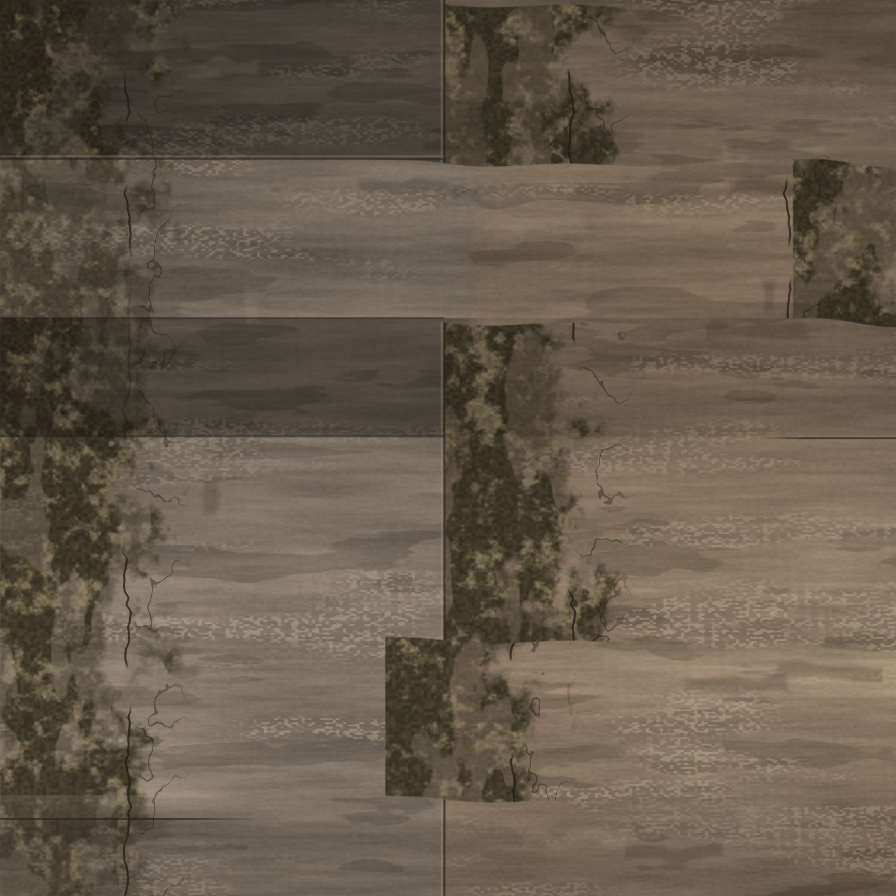
Give the GLSL for this texture, as a three.js fragment shader.

```glsl
varying vec2 vUv;

const float ROW_H = 0.1775;      // plank height
const float JOINT = 0.496;       // usual joint between the two columns
const float SPLIT_Y = 0.487;     // lower end of the dark boards
const float MOSS_W = 0.145;      // mossy width at each plank start
const float SOFT = 0.0012;       // edge softness
const float LINE_W = 0.0012;     // seam half width
const vec3 WOOD_COOL = vec3(0.465, 0.420, 0.370);
const vec3 WOOD_WARM = vec3(0.490, 0.417, 0.338);
const vec3 MOSS_DARK = vec3(0.215, 0.192, 0.135);
const vec3 MOSS_LIGHT = vec3(0.510, 0.455, 0.345);
const vec3 CHALK = vec3(0.640, 0.590, 0.510);
const vec3 CRACK = vec3(0.130, 0.110, 0.085);

float hash(vec2 p) {
  return fract(sin(dot(p, vec2(127.1, 311.7))) * 43758.5453);
}

float noise(vec2 p) {
  vec2 i = floor(p), f = fract(p);
  f = f * f * (3.0 - 2.0 * f);
  return mix(mix(hash(i), hash(i + vec2(1.0, 0.0)), f.x),
             mix(hash(i + vec2(0.0, 1.0)), hash(i + 1.0), f.x), f.y);
}

float fbm(vec2 p) {
  float sum = 0.0, amp = 0.53;
  for (int i = 0; i < 4; i++) {
    sum += amp * noise(p);
    p = p * 2.03 + 17.3;
    amp *= 0.5;
  }
  return sum;
}

float band(float a, float b, float v) {
  return smoothstep(a - SOFT, a + SOFT, v) - smoothstep(b - SOFT, b + SOFT, v);
}

float seam(float d) {
  return 1.0 - smoothstep(LINE_W * 0.4, LINE_W * 1.6, abs(d));
}

// Start of the right-hand plank in each row
float jointOf(float row) {
  return row == 1.0 ? 0.885 : row == 4.0 ? 0.43 : row == 5.0 ? 1.2 : JOINT;
}

void main() {
  vec2 p = vec2(vUv.x, 1.0 - vUv.y);   // y runs downward
  float wobble = smoothstep(0.40, 0.52, p.x) * 0.012 * noise(vec2(p.x * 11.0, 3.0));
  float y = p.y - wobble;
  float row1 = band(ROW_H, 2.0 * ROW_H, y);
  float row4 = band(4.0 * ROW_H, 5.0 * ROW_H, y);
  float left = 1.0 - smoothstep(JOINT - SOFT, JOINT + SOFT, p.x);

  // Board tones
  float warm = mix(1.0 - left, smoothstep(0.53, 0.57, p.x + 0.03 * noise(p * 20.0)), row1);
  float shade = mix(0.95, 1.13, smoothstep(0.48, 0.72, p.y));
  shade *= 1.0 - mix(0.36, 0.12, warm) * band(-1.0, ROW_H, y);
  shade *= 1.0 - mix(0.34, 0.11, warm) * band(2.0 * ROW_H, SPLIT_Y, p.y);
  shade *= 1.0 - 0.18 * smoothstep(0.88, 0.93, p.y);

  // Wood grain and broad stains
  float stain = fbm(p * vec2(2.2, 17.0) + 4.0);
  float grain = fbm(p * vec2(14.0, 150.0));
  float grit = noise(p * vec2(260.0, 420.0));
  vec3 col = mix(WOOD_COOL, WOOD_WARM, warm * (0.6 + 0.4 * noise(p * 5.0)));
  col *= shade * (1.0 + 0.55 * (stain - 0.5) + 0.24 * (grain - 0.5) + 0.07 * (grit - 0.5));
  col *= 1.0 - 0.12 * smoothstep(0.60, 0.64, fbm(p * vec2(7.0, 32.0) + 31.0));

  // Speckled worn paint
  float worn = smoothstep(0.54, 0.70, fbm(p * vec2(5.0, 27.0) + 9.0));
  col = mix(col, CHALK * shade, 0.42 * worn * smoothstep(0.45, 0.75, grit));

  // Scattered pale and dark brush marks
  for (int i = 0; i < 22; i++) {
    float k = float(i);
    vec2 at = vec2(hash(vec2(k, 1.0)), hash(vec2(k, 2.0)));
    vec2 size = mix(vec2(0.006, 0.018), vec2(0.055, 0.007), step(0.4, hash(vec2(k, 3.0))));
    vec2 d = abs(p - at + 0.012 * (noise(p * 45.0) - 0.5)) - size;
    float mark = 1.0 - smoothstep(-0.003, 0.005, max(d.x, d.y));
    float pale = step(0.5, hash(vec2(k, 4.0)));
    col = mix(col, mix(CRACK, CHALK, pale), 0.17 * mark * (0.4 + stain));
  }

  // Moss and cracks at the start of each plank
  float ragged = 0.15 * (fbm(p * 15.0) - 0.5) + 0.08 * (fbm(p * 75.0) - 0.5);
  float bend = 0.014 * (fbm(vec2(p.y * 26.0, 2.0)) - 0.5) + 0.004 * noise(vec2(p.y * 120.0, 7.0));
  float broken = smoothstep(0.38, 0.50, noise(vec2(p.y * 17.0, p.x * 3.0)));
  float flake = 1.0 - smoothstep(0.006, 0.020, abs(fbm(p * vec2(26.0, 19.0) + 5.0) - 0.5));
  float moss = 0.0, crack = 0.0;
  for (int r = 0; r < 6; r++) {
    for (int s = 0; s < 2; s++) {
      float row = float(r), side = float(s);
      float x = p.x - side * jointOf(row);
      float inRow = band(row * ROW_H, (row + 1.0) * ROW_H, y);
      float body = smoothstep(-SOFT, SOFT, x) * (1.0 - smoothstep(-0.02, 0.03, x - MOSS_W + ragged));
      float strength = (row == 1.0 || row == 5.0) && s == 0 ? 0.68 : 0.93;
      float crackX = row == 1.0 && s == 1 ? -0.004 : MOSS_W;
      float nearCrack = smoothstep(0.0, 0.015, x - crackX) * (1.0 - smoothstep(0.03, 0.08, x - crackX));
      moss += inRow * body * strength;
      crack += inRow * (seam(x - crackX + bend) * broken + 0.55 * flake * nearCrack);
    }
  }
  float fine = fbm(p * 95.0), coarse = fbm(p * 24.0);
  float lichen = smoothstep(0.47, 0.68, 0.55 * fine + 0.45 * coarse);
  float bare = smoothstep(0.53, 0.60, fbm(p * vec2(27.0, 12.0) + 13.0));
  vec3 mossCol = mix(MOSS_DARK, MOSS_LIGHT, 0.75 * lichen) * (0.78 + 0.44 * noise(p * 280.0));
  mossCol *= mix(1.0, shade, 0.6);
  col = mix(col, mossCol, clamp(moss, 0.0, 1.0) * (1.0 - 0.45 * bare));
  col = mix(col, CRACK, 0.75 * clamp(crack, 0.0, 1.0));

  // Plank seams with a pale lip
  float upright = (1.0 - row1) * (1.0 - row4);
  float rows = seam(p.y - ROW_H) + seam(p.y - 2.0 * ROW_H) + seam(p.y - SPLIT_Y);
  float lower = seam(p.y - 0.914) * (1.0 - smoothstep(0.2, 0.3, p.x));
  float frayed = seam(p.y - SPLIT_Y - 0.002) * smoothstep(0.82, 0.9, p.x) * broken;
  float dark = seam(p.x - JOINT) * upright + rows * left * 0.7 + lower + frayed;
  float lip = seam(p.x - JOINT + 0.003) * upright + seam(p.y - ROW_H + 0.003) * left;
  col = mix(col, CHALK, 0.28 * clamp(lip, 0.0, 1.0));
  col = mix(col, CRACK, 0.6 * clamp(dark, 0.0, 1.0));

  gl_FragColor = vec4(col, 1.0);
}
```
